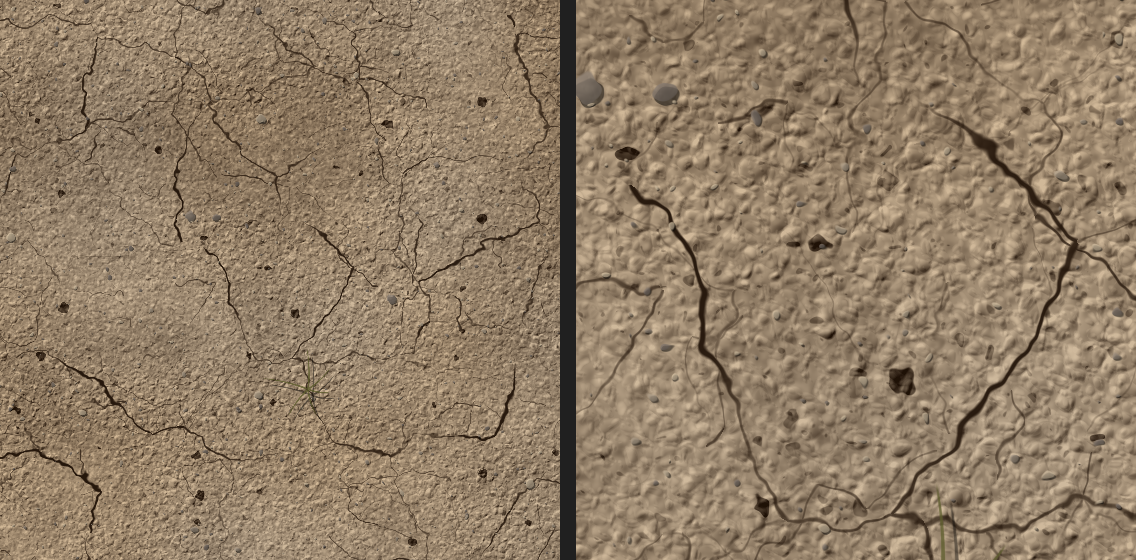
Left: the whole. Right: its middle third, enlarged.
A three.js fragment shader for this texture:

```glsl
varying vec2 vUv;

const vec2 TO_LIGHT = vec2(-0.6, 0.8);
const vec3 SHADE_SOIL = vec3(0.24, 0.18, 0.125);
const vec3 LIT_SOIL = vec3(0.72, 0.635, 0.525);
const vec3 GREY_STONE = vec3(0.46, 0.42, 0.39);
const vec3 PALE_STONE = vec3(0.78, 0.71, 0.60);
const vec3 GRASS = vec3(0.36, 0.36, 0.17);

float hash(vec2 p) {
  vec3 q = fract(p.xyx * 0.1031);
  q += dot(q, q.yzx + 33.33);
  return fract((q.x + q.y) * q.z);
}

vec2 hash2(vec2 p) { return vec2(hash(p), hash(p + 71.7)); }

float noise(vec2 p) {
  vec2 i = floor(p), f = fract(p);
  f *= f * (3.0 - 2.0 * f);
  return mix(mix(hash(i), hash(i + vec2(1, 0)), f.x),
             mix(hash(i + vec2(0, 1)), hash(i + vec2(1, 1)), f.x), f.y);
}

vec2 wobble(vec2 p, float freq) {
  return vec2(noise(p * freq), noise(p * freq + 37.0)) - 0.5;
}

// Cellular field of domes with mixed radii, height in cells
float grains(vec2 p, float freq) {
  vec2 q = p * freq, cell = floor(q);
  float top = 0.0;
  for (int y = -1; y <= 1; y++)
    for (int x = -1; x <= 1; x++) {
      vec2 id = cell + vec2(x, y);
      vec2 d = id + hash2(id) - q;
      float size = hash(id + 19.3);
      float r = mix(0.15, 0.62, size * size);
      top = max(top, r * (1.0 - dot(d, d) / (r * r)));
    }
  return top;
}

float soilHeight(vec2 p) {
  vec2 q = p + 0.005 * wobble(p, 120.0);
  float rough = mix(0.12, 0.42, noise(p * 7.0));
  float domes = grains(q, 62.0) / 62.0 + grains(q + 3.1, 105.0) / 105.0 + grains(q + 7.7, 180.0) / 180.0;
  return rough * domes + 0.002 * noise(p * 55.0) + 0.0014 * noise(p * 210.0);
}

// Distance to the nearest cell border, and a random value for that border
vec2 cellBorder(vec2 p, float freq) {
  vec2 q = p * freq, cell = floor(q);
  vec2 near = vec2(9.0), next = vec2(9.0), nearId = cell, nextId = cell;
  for (int y = -1; y <= 1; y++)
    for (int x = -1; x <= 1; x++) {
      vec2 id = cell + vec2(x, y);
      vec2 d = id + 0.1 + 0.8 * hash2(id) - q;
      if (dot(d, d) < dot(near, near)) {
        next = near; nextId = nearId;
        near = d; nearId = id;
      } else if (dot(d, d) < dot(next, next)) {
        next = d; nextId = id;
      }
    }
  return vec2(dot(0.5 * (near + next), normalize(next - near)) / freq, hash(nearId + nextId));
}

float cracks(vec2 p, float freq, float width, float share) {
  vec2 border = cellBorder(p, freq);
  float strength = smoothstep(1.0 - share, 1.0, border.y) * smoothstep(0.1, 0.65, noise(p * 13.0));
  float w = width * strength;
  return sqrt(strength) * (1.0 - smoothstep(0.4 * w, w + 0.0012, border.x));
}

// One optional pebble per cell: mask, light on its dome, random value
vec3 pebble(vec2 p, float freq, float chance) {
  vec2 q = p * freq, id = floor(q);
  vec2 d = fract(q) - mix(vec2(0.3), vec2(0.7), hash2(id));
  float r = mix(0.08, 0.24, hash(id + 5.5));
  d.y *= mix(0.8, 1.5, hash(id + 8.8));
  float mask = step(hash(id + 2.2), chance) * (1.0 - smoothstep(r - 0.0012 * freq, r, length(d)));
  return vec3(mask, dot(d, TO_LIGHT) / r, hash(id + 11.1));
}

// Thin bent blades fanning out from a root
float tuft(vec2 p, vec2 root) {
  float mask = 0.0;
  for (int i = 0; i < 6; i++) {
    vec2 seed = vec2(i, 4.0);
    float angle = 0.5 + 1.05 * float(i) + 0.5 * hash(seed);
    float len = mix(0.04, 0.1, hash(seed + 9.0));
    vec2 axis = vec2(cos(angle), sin(angle)), d = p - root;
    float along = dot(d, axis) / len;
    float side = dot(d, vec2(-axis.y, axis.x)) - 0.012 * along * (along - 1.0);
    float w = 0.0011 * (1.0 - along);
    float blade = 1.0 - smoothstep(w, w + 0.001, abs(side));
    mask = max(mask, blade * step(0.0, along) * (1.0 - smoothstep(0.85, 1.0, along)));
  }
  return mask;
}

void main() {
  vec2 p = vUv;
  vec2 ragged = p + 0.007 * wobble(p, 150.0);

  // Grain relief, broad mottling and speckle
  float reach = 0.0017;
  float slope = (soilHeight(p) - soilHeight(p + TO_LIGHT * reach)) / reach;
  float tone = 0.77 + slope * (slope > 0.0 ? 0.42 : 0.62);
  tone += 0.19 * (noise(p * 4.0 + 2.0) - 0.5) + 0.16 * (noise(p * 13.0) - 0.5);
  tone += 0.5 * (grains(ragged + 5.3, 150.0) - 0.15) + 0.26 * (noise(p * 240.0) - 0.5);

  // Dark pits, clods and specks
  tone -= 0.75 * pebble(ragged + 0.37, 24.0, 0.07).x;
  tone -= 0.4 * pebble(ragged + 0.61, 50.0, 0.14).x + 0.35 * pebble(ragged + 0.83, 82.0, 0.22).x;

  // Wide, narrow and hairline cracks
  vec2 bent = p + 0.065 * wobble(p, 6.0) + 0.026 * wobble(p, 22.0);
  bent += 0.011 * wobble(p, 65.0) + 0.004 * wobble(p, 150.0);
  float crack = cracks(bent, 5.5, 0.0024, 0.85);
  crack = max(crack, 0.8 * cracks(bent + 4.3, 8.5, 0.0012, 0.55));
  crack = max(crack, 0.6 * cracks(bent + 8.9, 16.0, 0.0007, 0.5));
  tone = mix(tone, -0.2, crack);

  vec3 color = mix(SHADE_SOIL, LIT_SOIL, clamp(tone, -0.25, 1.2));
  color *= mix(vec3(0.99, 1.0, 1.02), vec3(1.01, 0.99, 0.96), noise(p * 5.0 + 11.0));

  // Loose stones with cast shadows, coarse to fine
  for (int i = 0; i < 3; i++) {
    float freq = 25.0 + 27.0 * float(i), chance = 0.04 + 0.04 * float(i);
    vec2 q = ragged * 0.6 + p * 0.4 + 1.7 * float(i);
    vec3 stone = pebble(q, freq, chance);
    color *= 1.0 - 0.5 * pebble(q + TO_LIGHT * 0.08 / freq, freq, chance).x;
    vec3 rock = mix(GREY_STONE, PALE_STONE, smoothstep(0.1, 0.9, stone.z));
    color = mix(color, rock * (0.95 + 0.2 * stone.y), 0.75 * stone.x);
  }

  // Grass and its shadow
  vec2 root = vec2(0.55, 0.305);
  color *= 1.0 - 0.4 * tuft(p + TO_LIGHT * 0.014, root);
  color = mix(color, GRASS, 0.75 * tuft(p, root));

  gl_FragColor = vec4(color, 1.0);
}
```
